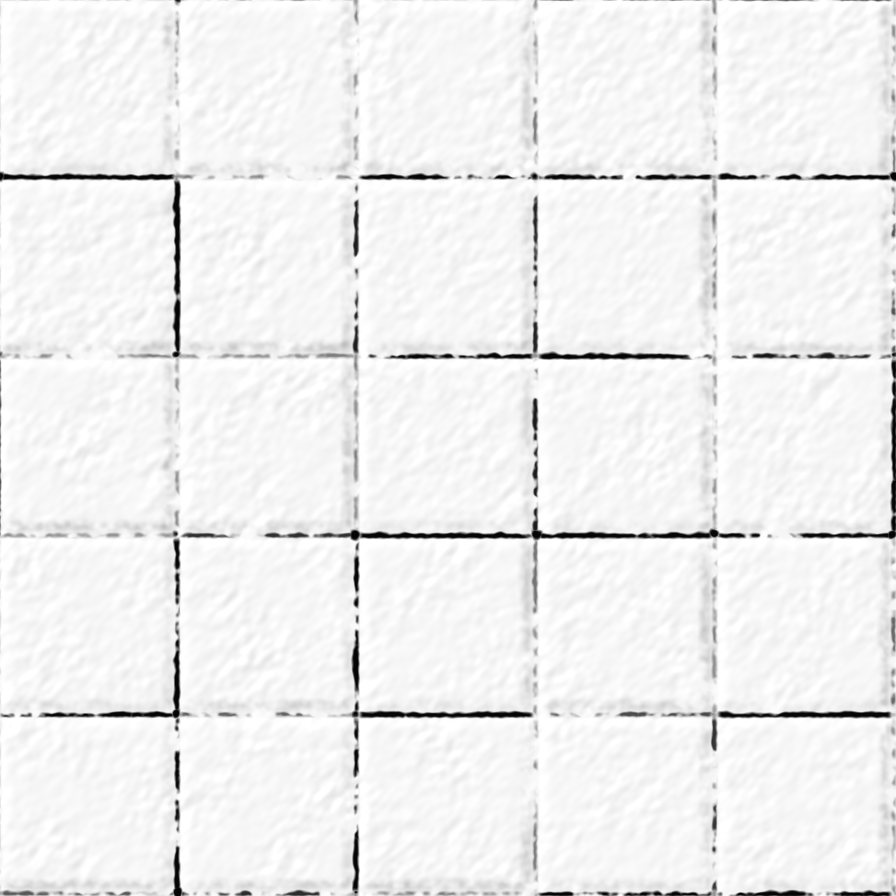
Give the GLSL for this texture map, as a WebGL 1 fragment shader.

```glsl
precision highp float;
// Five by five pale stone tiles with broken dark joints and a chiselled, embossed surface.

uniform vec2 u_resolution;

#define TILES 5.0
#define JOINT_SHIFT vec2(0.002, -0.002)
#define STONE 0.968
#define JOINT_DARK 0.02
#define HALF_WIDTH 0.0021
#define SOFTNESS 0.0022
#define BEVEL_DEPTH 0.16
#define RIM_LIGHT 0.03
#define RELIEF 0.075
#define CORNER_RADIUS 0.0058

float hash(vec2 p) {
  return fract(sin(dot(p, vec2(127.1, 311.7))) * 43758.5453);
}

// Gradient of one lattice point, wrapped so the surface repeats at the borders
float corner(vec2 cell, vec2 offset, float period) {
  float angle = 6.28318 * hash(mod(cell, period) + period * 0.13);
  return dot(vec2(cos(angle), sin(angle)), offset);
}

// Gradient noise with a whole number of cells across the canvas
float noise(vec2 p, float period) {
  p *= period;
  vec2 i = floor(p);
  vec2 f = p - i;
  vec2 w = f * f * f * (f * (f * 6.0 - 15.0) + 10.0);
  vec2 e = vec2(1.0, 0.0);
  float low = mix(corner(i, f, period), corner(i + e.xy, f - e.xy, period), w.x);
  float high = mix(corner(i + e.yx, f - e.yx, period), corner(i + e.xx, f - e.xx, period), w.x);
  return mix(low, high, w.y);
}

// Rough stone with short grooves rising to the right
float height(vec2 p) {
  vec2 grain = vec2(p.x + p.y, 2.0 * (p.y - p.x));
  return 0.7 * noise(p, 38.0) + 0.55 * noise(p, 77.0)
       + 0.7 * noise(grain, 23.0) + 0.45 * noise(grain, 47.0);
}

// One joint: x is the dark line, y the bevel shade and rim light beside it.
// Negative distance lies on the shaded side, positive on the lit side.
vec2 joint(vec2 q, float dist, float along, float line, float axis) {
  float segment = mod(floor(along * TILES), TILES);
  float strength = hash(vec2(line + 7.0 * axis, segment + 3.0));
  strength = pow(strength, 1.5);
  float coarse = noise(vec2(along, line / TILES + 0.37 + 0.11 * axis), 19.0);
  float fine = noise(q, 67.0);
  float grit = noise(q, 131.0);
  dist += 0.0012 * coarse + 0.0016 * fine + 0.0012 * grit;

  // Gaps open along weak joints and close toward strong ones
  float ends = 0.5 - abs(fract(along * TILES) - 0.5);
  float present = smoothstep(-0.2, 0.3, 1.1 * coarse + 0.7 * fine + 0.5 * grit + 0.95 * strength - 0.3);
  present *= smoothstep(0.0, 0.04, ends);
  float width = HALF_WIDTH * (0.35 + 0.75 * strength + 0.8 * fine + 0.6 * coarse);
  float band = 1.0 - smoothstep(width - SOFTNESS * 0.6, width + SOFTNESS, abs(dist));
  float ink = band * present * mix(0.5, 1.0, smoothstep(0.1, 0.55, strength));

  // A thin grey seam remains where the dark line is missing
  float seam = 1.0 - smoothstep(0.0, 0.0045, abs(dist));
  ink = max(ink, seam * 0.42 * smoothstep(-0.3, 0.4, fine + 0.6 * coarse + 0.5 * grit));

  // Worn bevel on one side, bright rim on the other
  float slope = smoothstep(-0.021, -0.009, dist) * (1.0 - smoothstep(-0.009, 0.001, dist));
  float wear = clamp(0.55 + 0.9 * coarse + 0.9 * fine + 0.5 * grit, 0.0, 1.0);
  float bevel = slope * wear * mix(1.0, 0.35, strength);
  float rim = smoothstep(0.0, 0.006, dist) * (1.0 - smoothstep(0.006, 0.02, dist));
  return vec2(ink, RIM_LIGHT * rim - BEVEL_DEPTH * bevel * smoothstep(0.0, 0.08, ends));
}

// Dark chips gathered at some of the crossings
float crossing(vec2 q, vec2 node) {
  vec2 d = q - node / TILES + vec2(0.001, -0.002);
  float size = CORNER_RADIUS * smoothstep(0.35, 0.9, hash(mod(node, TILES) + 19.0));
  float ragged = length(d) + 0.005 * noise(q, 90.0);
  return (1.0 - smoothstep(size - SOFTNESS, size + SOFTNESS, ragged)) * step(0.001, size);
}

void main() {
  vec2 p = gl_FragCoord.xy / u_resolution;
  vec2 q = p + JOINT_SHIFT;
  vec2 node = floor(q * TILES + 0.5);
  vec2 dist = q - node / TILES;
  vec2 line = mod(node, TILES);

  // Relief lit from the upper left
  vec2 light = vec2(-0.0022, 0.0022);
  float slope = height(p + light) - height(p - light);
  float patches = clamp(0.7 + 1.0 * noise(p, 13.0), 0.3, 1.3);
  float shade = STONE + RELIEF * patches * slope + 0.008 * noise(p, 24.0);

  // Joints in both directions
  vec2 upright = joint(q, dist.x, q.y, line.x, 0.0);
  vec2 level = joint(q, -dist.y, q.x, line.y, 1.0);
  shade += upright.y + level.y;
  float ink = max(max(upright.x, level.x), crossing(q, node));
  shade = mix(min(shade, 1.0), JOINT_DARK, ink);

  gl_FragColor = vec4(vec3(clamp(shade, 0.0, 1.0)), 1.0);
}
```
